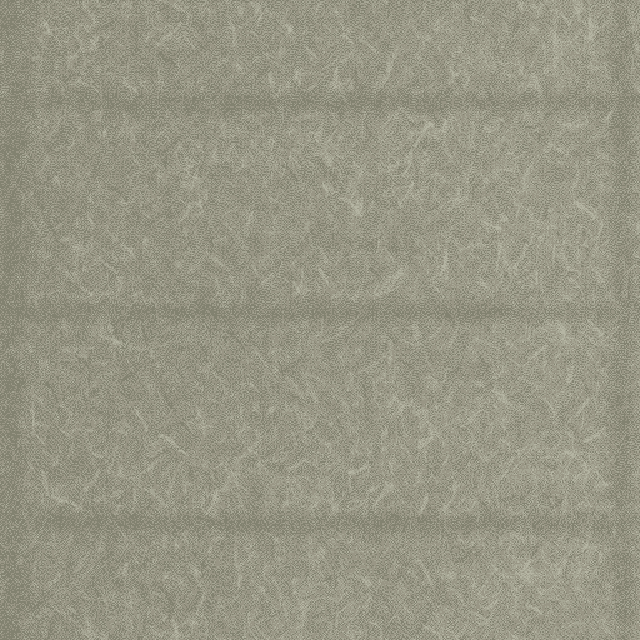
Write a Shadertoy shader that draws this texture.

```glsl
const vec3 SHADES[4] = vec3[4](
    vec3(0.51, 0.51, 0.44), vec3(0.60, 0.59, 0.52),
    vec3(0.65, 0.65, 0.58), vec3(0.71, 0.71, 0.64));

const vec2 PANEL_SIZE = vec2(0.955, 0.329);
const vec2 SEAM_ORIGIN = vec2(0.018, 0.182);
const vec2 SEAM_WIDTH = vec2(0.020, 0.016);
const float SEAM_WOBBLE = 0.003;
const float SEAM_DEPTH = 0.8;
const float GRAIN_CELLS = 512.0;
const float GRAIN_AMOUNT = 2.3;
const float BASE_TONE = 1.08;
const float SIDE_LIGHT = 0.55;
const float PATCH_AMOUNT = 0.7;
const float MOTTLE_AMOUNT = 1.7;
const float CREASE_AMOUNT = 0.8;
const float FIBRE_AMOUNT = 0.85;
const float FIBRE_WIDTH = 0.06;

float hash(vec2 p) {
    return fract(sin(dot(p, vec2(127.1, 311.7))) * 43758.5453);
}

float valueNoise(vec2 p) {
    vec2 i = floor(p), f = fract(p);
    f = f * f * (3.0 - 2.0 * f);
    return mix(mix(hash(i), hash(i + vec2(1, 0)), f.x),
               mix(hash(i + vec2(0, 1)), hash(i + vec2(1, 1)), f.x), f.y);
}

float fbm(vec2 p) {
    float sum = 0.0, amplitude = 0.5;
    for (int i = 0; i < 4; i++) {
        sum += amplitude * valueNoise(p);
        p = mat2(1.6, 1.2, -1.2, 1.6) * p + 17.3;
        amplitude *= 0.55;
    }
    return sum;
}

// Soft dark joints between the panels
float seams(vec2 uv) {
    vec2 wobble = vec2(fbm(uv * 40.0), fbm(uv * 40.0 + 61.0)) - 0.5;
    vec2 p = (uv + SEAM_WOBBLE * wobble - SEAM_ORIGIN) / PANEL_SIZE;
    vec2 d = (fract(p + 0.5) - 0.5) * PANEL_SIZE / SEAM_WIDTH;
    vec2 band = exp(-d * d);
    return max(band.x, band.y);
}

// Short light and dark strokes, one per cell at a random angle
float fibres(vec2 p) {
    float sum = 0.0;
    for (int y = -1; y <= 1; y++)
    for (int x = -1; x <= 1; x++) {
        vec2 cell = floor(p) + vec2(x, y);
        vec2 centre = cell + vec2(hash(cell + 3.1), hash(cell + 7.7));
        float angle = 1.57 + 2.4 * (hash(cell + 13.9) - 0.5);
        vec2 along = vec2(cos(angle), sin(angle));
        vec2 d = p - centre;
        float reach = mix(0.15, 0.65, hash(cell + 23.3));
        float t = clamp(dot(d, along), -reach, reach);
        float bend = 0.25 * (t * t - reach * reach);
        float dist = length(d - along * t - bend * vec2(-along.y, along.x));
        float strength = hash(cell + 31.7) * 2.2 - 0.9;
        sum += strength * smoothstep(FIBRE_WIDTH * 1.7, FIBRE_WIDTH * 0.6, dist);
    }
    return sum;
}

// Fine grain with its neighbours' average removed, for an even spread
float grain(vec2 cell) {
    float around = hash(cell + vec2(1, 0)) + hash(cell - vec2(1, 0))
                 + hash(cell + vec2(0, 1)) + hash(cell - vec2(0, 1));
    return hash(cell) - 0.25 * around;
}

void mainImage(out vec4 fragColor, in vec2 fragCoord) {
    vec2 uv = fragCoord / iResolution.xy;

    // Broad patches and warped mottling
    vec2 warp = vec2(fbm(uv * 26.0), fbm(uv * 26.0 + 41.0)) - 0.5;
    vec2 p = uv + 0.03 * warp;
    float mottle = fbm(p * vec2(85.0, 68.0)) - 0.48;
    float patches = fbm(uv * 8.0 + 9.0) - 0.48;
    float ridge = 1.0 - abs(2.0 * valueNoise(p * vec2(80.0, 56.0) + 83.0) - 1.0);
    float crease = smoothstep(0.82, 0.97, ridge) - 0.25;

    // Surface tone, raised by creases and fibres, lowered in the seams
    float seam = seams(uv);
    float tone = BASE_TONE + SIDE_LIGHT * (uv.x - 0.5);
    tone += MOTTLE_AMOUNT * mottle + PATCH_AMOUNT * patches;
    float relief = CREASE_AMOUNT * crease * smoothstep(-0.1, 0.15, mottle + patches);
    vec2 q = uv + 0.012 * warp;
    relief += FIBRE_AMOUNT * (fibres(q * 29.0) + 0.8 * fibres(q * 47.0 + 19.0));
    tone += relief * (1.0 - 0.6 * seam) - SEAM_DEPTH * seam;
    tone += GRAIN_AMOUNT * (1.0 + 0.2 * seam) * grain(floor(uv * GRAIN_CELLS));

    // Step through the shades with softened edges
    vec3 color = SHADES[0];
    for (int i = 1; i < 4; i++) {
        float edge = float(i) - 0.5;
        color = mix(color, SHADES[i], smoothstep(edge - 0.06, edge + 0.06, tone));
    }
    fragColor = vec4(color, 1.0);
}
```
